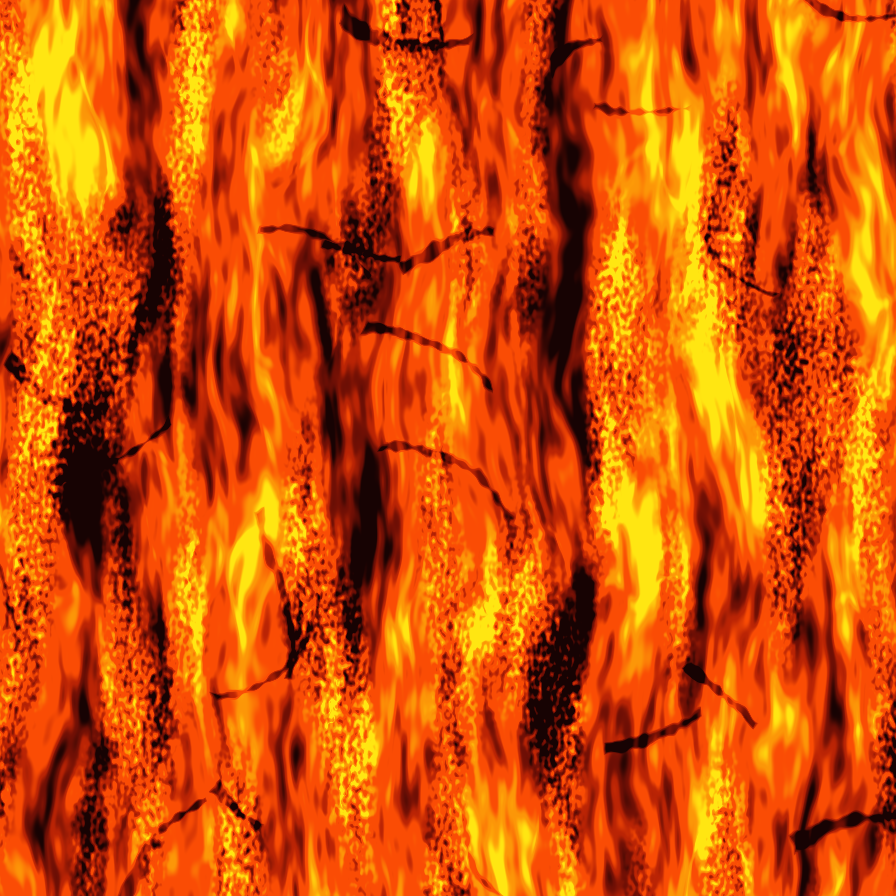
A WebGL 1 fragment shader for this texture:

```glsl
precision highp float;

uniform vec2 u_resolution;

#define BROAD 2.0
#define FLAME 2.6
#define STREAK 2.2
#define FINE 1.7
#define SPECKLE 2.6
#define COLUMN 1.7
#define FILAMENT 0.7
#define SWAY 0.035
#define JAG 0.014
#define HEAT_BIAS 0.12
#define TWIGS 22

const vec3 CHAR = vec3(0.09, 0.01, 0.01);
const vec3 EMBER = vec3(0.44, 0.06, 0.02);
const vec3 RUST = vec3(0.73, 0.14, 0.02);
const vec3 FIRE = vec3(0.98, 0.30, 0.02);
const vec3 AMBER = vec3(0.99, 0.59, 0.03);
const vec3 YELLOW = vec3(1.0, 0.90, 0.07);

float hash(vec2 p) {
  vec3 q = fract(p.xyx * vec3(0.1031, 0.1030, 0.0973));
  q += dot(q, q.yzx + 33.33);
  return fract((q.x + q.y) * q.z);
}

vec2 gradient(vec2 cell) {
  float angle = 6.2832 * hash(cell + 71.0);
  return vec2(cos(angle), sin(angle));
}

// Gradient noise, about -0.7 to 0.7
float noise(vec2 p) {
  vec2 i = floor(p);
  vec2 f = p - i;
  vec2 w = f * f * f * (f * (f * 6.0 - 15.0) + 10.0);
  vec2 e = vec2(1.0, 0.0);
  float low = mix(dot(gradient(i), f), dot(gradient(i + e), f - e), w.x);
  float high = mix(dot(gradient(i + e.yx), f - e.yx),
                   dot(gradient(i + 1.0), f - 1.0), w.x);
  return mix(low, high, w.y);
}

// Bent, tapered sticks with ragged outlines
float twigs(vec2 p) {
  float cover = 0.0;
  float ragged = 0.006 * noise(p * vec2(70.0, 50.0));
  for (int k = 0; k < TWIGS; k++) {
    float id = float(k) * 7.0;
    vec2 center = vec2(hash(vec2(id, 3.0)), hash(vec2(id, 19.0)));
    float angle = (hash(vec2(id, 31.0)) - 0.6) * 2.4;
    float reach = mix(0.03, 0.09, hash(vec2(id, 47.0)));
    float thick = mix(0.002, 0.008, hash(vec2(id, 59.0)));
    float c = cos(angle), s = sin(angle);
    vec2 q = mat2(c, -s, s, c) * (p - center);
    q.y += (hash(vec2(id, 83.0)) - 0.5) * 9.0 * q.x * q.x;
    float taper = 1.0 - 0.6 * smoothstep(-reach, reach, q.x);
    float d = max(abs(q.x) - reach, abs(q.y) - thick * taper) + ragged;
    cover = max(cover, 1.0 - smoothstep(-0.002, 0.003, d));
  }
  return cover;
}

float heat(vec2 p) {
  // Swaying flames, torn apart inside rough upright bands
  float rough = smoothstep(-0.05, 0.3, noise(p * vec2(13.0, 2.5) + 40.0));
  vec2 tear = vec2(noise(p * vec2(140.0, 110.0)),
                   3.0 * noise(p * vec2(120.0, 90.0) + 60.0));
  vec2 q = p + JAG * rough * tear;
  q.x += SWAY * noise(p * vec2(5.0, 4.0) + 11.0);
  q.x += 0.3 * SWAY * noise(p * vec2(20.0, 11.0) + 23.0);

  // Layers from wide tongues to hair-thin streaks
  float tongue = noise(q * vec2(15.0, 4.0) + 5.0);
  float h = HEAT_BIAS + FLAME * tongue;
  h += BROAD * noise(q * vec2(4.5, 2.2) + 90.0);
  h += STREAK * noise(q * vec2(42.0, 8.0) + 130.0);
  h += FINE * noise(q * vec2(95.0, 22.0) + 170.0);
  h += SPECKLE * rough * noise(p * vec2(190.0, 115.0) + 210.0);

  // Charred columns and bright flame outlines
  float column = noise(vec2(q.x * 9.0, q.y * 0.8) + 250.0);
  h -= COLUMN * smoothstep(0.18, 0.42, column);
  float edge = abs(noise(q * vec2(17.0, 6.0) + 290.0));
  float lit = smoothstep(-0.1, 0.25, tongue);
  h += FILAMENT * lit * (1.0 - smoothstep(0.0, 0.07, edge));
  return h;
}

vec3 firePalette(float h) {
  vec3 color = mix(CHAR, EMBER, smoothstep(-2.3, -1.46, h));
  color = mix(color, RUST, smoothstep(-1.5, -0.85, h));
  color = mix(color, FIRE, smoothstep(-0.85, -0.25, h));
  color = mix(color, AMBER, smoothstep(0.2, 1.1, h));
  return mix(color, YELLOW, smoothstep(1.15, 1.95, h));
}

void main() {
  vec2 p = gl_FragCoord.xy / min(u_resolution.x, u_resolution.y);
  vec2 bent = p + 0.02 * vec2(noise(p * 9.0 + 7.0), noise(p * 9.0 + 37.0));
  float h = heat(p) - 1.5 * twigs(bent);
  gl_FragColor = vec4(firePalette(h), 1.0);
}
```
